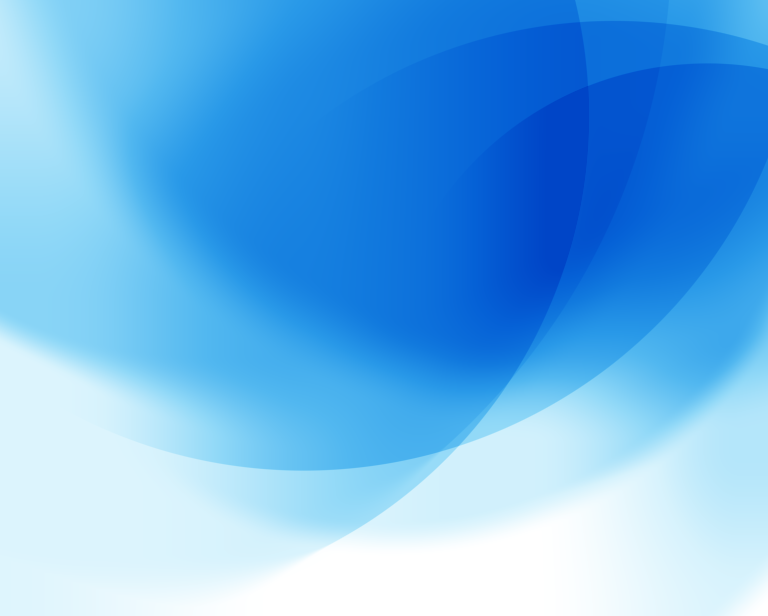
Write a WebGL 2 fragment shader that draws this background.

```glsl
#version 300 es
precision highp float;
// Overlapping translucent discs in white, sky and deep blue.
// Each disc adds "depth", faded across the canvas; the summed depth
// is then looked up in a single colour ramp from white to deep blue.

#define LEFT_DISC 0.85
#define BOWL_DISC 0.95
#define HAZE_DISC 1.30
#define CORE_DISC 1.00
#define GLOW_DISC 1.08
#define INNER_SWEEP 0.35
#define OUTER_SWEEP 0.80
#define NEAR_ARCH 1.00
#define MID_ARCH 0.95
#define FAR_ARCH 0.50
#define CORNER_TINT 1.50

uniform vec2 u_resolution;
out vec4 outColor;

// Filled disc with an edge of the given softness, at least a pixel wide
float disc(vec2 p, vec2 centre, float radius, float softness) {
    float s = max(softness, 0.8 / u_resolution.y);
    return 1.0 - smoothstep(-s, s, length(p - centre) - radius);
}

// Piecewise ramp, one colour per whole unit of depth
vec3 depthColor(float depth) {
    const vec3 ramp[8] = vec3[8](
        vec3(1.00, 1.00, 1.00), vec3(0.84, 0.95, 0.99),
        vec3(0.57, 0.85, 0.97), vec3(0.32, 0.72, 0.94),
        vec3(0.16, 0.60, 0.91), vec3(0.07, 0.48, 0.87),
        vec3(0.02, 0.38, 0.84), vec3(0.00, 0.27, 0.78));
    vec3 color = ramp[0];
    for (int i = 1; i < 8; i++) {
        color = mix(color, ramp[i], clamp(depth - float(i - 1), 0.0, 1.0));
    }
    return color;
}

// Pale discs and haze that form the lower and left parts
float paleLayers(vec2 p) {
    // Left disc: crisp on the right, dissolving towards the lower left
    float leftSoft = 0.07 * (1.0 - smoothstep(0.25, 0.56, p.x));
    float left = LEFT_DISC * disc(p, vec2(0.168, 0.187), 0.788, leftSoft);
    float depth = max(left, 0.8 * (1.0 - smoothstep(0.0, 0.46, p.x)));

    // Bowl: crisp lower edge that vanishes to the left
    float bowlFade = smoothstep(0.06, 0.49, p.x) - 0.25 * smoothstep(0.6, 1.2, p.x);
    depth += BOWL_DISC * bowlFade * disc(p, vec2(0.493, -0.049), 0.813, 0.0);

    // Haze: soft lower edge at the left, lighter towards the top
    float hazeFade = (1.0 - smoothstep(0.2, 0.75, p.x)) * mix(0.3, 1.0, smoothstep(0.0, 0.49, p.y));
    float hazeSoft = 0.03 + 0.06 * smoothstep(0.0, 0.6, p.x);
    depth += HAZE_DISC * hazeFade * disc(p, vec2(0.489, -0.388), 1.042, hazeSoft);

    // Glow: rim above the white area at the bottom
    float glowFade = smoothstep(0.13, 0.75, p.x);
    depth += GLOW_DISC * glowFade * disc(p, vec2(0.630, 0.171), 0.705, 0.03);

    // Tint along the right side, cut off at the lower corner
    float tint = smoothstep(0.86, 1.2, p.x) * smoothstep(0.16, 0.6, p.y);
    tint *= 1.0 - 0.4 * smoothstep(0.73, 1.0, p.y);
    tint *= 1.0 - smoothstep(2.14, 2.23, p.x + p.y);
    return depth + CORNER_TINT * tint;
}

// Sweeping edges on the right and the arches that build the dark core
float blueLayers(vec2 p) {
    float core = disc(p, vec2(0.967, -0.352), 0.998, 0.075);
    float depth = CORE_DISC * core;

    // Sweeps: long arcs falling from the top right
    float sweepSoft = 0.05 * (1.0 - smoothstep(0.5, 0.75, p.x));
    depth += INNER_SWEEP * smoothstep(0.16, 0.65, p.x)
           * disc(p, vec2(-0.008, -0.094), 1.098, sweepSoft);
    depth += OUTER_SWEEP * smoothstep(0.49, 0.98, p.x)
           * disc(p, vec2(0.041, -0.301), 1.187, 0.065);

    // Arches: crisp at the top right, fading left and down
    float arches = NEAR_ARCH * smoothstep(0.68, 0.98, p.x)
                 * disc(p, vec2(1.148, 0.632), 0.529, 0.0);
    arches += MID_ARCH * smoothstep(0.46, 0.98, p.x)
            * disc(p, vec2(0.997, 0.832), 0.798, 0.0);
    arches += FAR_ARCH * disc(p, vec2(0.847, 0.782), 0.818, 0.09);
    float slope = p.y + 0.45 * (p.x - 0.814);
    return depth + arches * core * (1.0 - smoothstep(0.44, 0.717, slope));
}

void main() {
    // Canvas height is one unit; y runs down from the top edge
    vec2 p = gl_FragCoord.xy / u_resolution.y;
    p.y = 1.0 - p.y;
    outColor = vec4(depthColor(paleLayers(p) + blueLayers(p)), 1.0);
}
```
